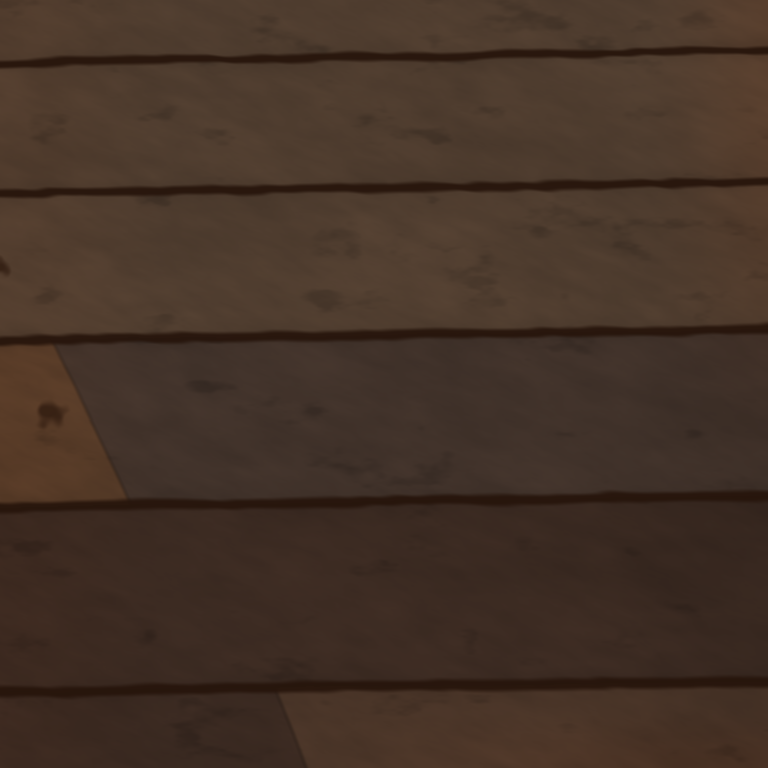
Write a Shadertoy shader that draws this texture.

```glsl
// Dim weathered wooden planks in perspective, with dark wavy seams, slanted joints and knots.

const int ROWS = 6;
const float FIRST_SEAM = 0.074;    // depth of the topmost seam below the top edge
const float FIRST_HEIGHT = 0.171;  // height of the plank under that seam
const float GROWTH = 1.122;        // each plank is this much taller than the last
const float TILT = 0.0155;         // rise of the seams from left to right
const float SEAM_HALF_WIDTH = 0.0048;
const float SEAM_WOBBLE = 0.0045;
const float JOINT_SLANT = 0.103;
const float GRAIN_STRENGTH = 0.07;
const float STAIN_STRENGTH = 0.13;

const vec3 LIGHT_WOOD = vec3(0.312, 0.240, 0.185);
const vec3 DARK_WOOD = vec3(0.232, 0.166, 0.132);
const vec3 WARM_WOOD = vec3(0.335, 0.232, 0.158);
const vec3 GREY_WOOD = vec3(0.258, 0.200, 0.168);
const vec3 SEAM_COLOR = vec3(0.150, 0.080, 0.043);
const vec3 KNOT_COLOR = vec3(0.185, 0.105, 0.060);
const vec3 WARM_GLOW = vec3(0.035, 0.004, -0.010);

// Planks left and right of the joint, and where each joint starts (negative: none)
const vec3 LEFT_WOOD[ROWS] = vec3[ROWS](LIGHT_WOOD, LIGHT_WOOD, LIGHT_WOOD,
    WARM_WOOD, DARK_WOOD, DARK_WOOD);
const vec3 RIGHT_WOOD[ROWS] = vec3[ROWS](LIGHT_WOOD, LIGHT_WOOD, LIGHT_WOOD,
    GREY_WOOD, DARK_WOOD, vec3(0.290, 0.208, 0.157));
const float JOINT_X[ROWS] = float[ROWS](-1.0, -1.0, -1.0, 0.067, -1.0, 0.358);

float hash(vec2 p) {
    vec3 q = fract(vec3(p.xyx) * 0.1031);
    q += dot(q, q.yzx + 33.33);
    return fract((q.x + q.y) * q.z);
}

float noise(vec2 p) {
    vec2 i = floor(p), f = fract(p);
    f = f * f * (3.0 - 2.0 * f);
    return mix(mix(hash(i), hash(i + vec2(1, 0)), f.x),
               mix(hash(i + vec2(0, 1)), hash(i + vec2(1, 1)), f.x), f.y);
}

float fbm(vec2 p) {
    float sum = 0.0, amplitude = 0.5;
    for (int i = 0; i < 4; i++) {
        sum += amplitude * noise(p);
        p = p * 2.03 + 17.3;
        amplitude *= 0.5;
    }
    return sum / 0.9375;
}

// Depth of a seam below the top edge, and the inverse
float seamDepth(float index) {
    return FIRST_SEAM + FIRST_HEIGHT * (pow(GROWTH, index) - 1.0) / (GROWTH - 1.0);
}

float seamIndex(float depth) {
    return log(1.0 + (depth - FIRST_SEAM) * (GROWTH - 1.0) / FIRST_HEIGHT) / log(GROWTH);
}

float knot(vec2 uv, vec2 center, float radius) {
    vec2 offset = (uv - center) * vec2(0.85, 1.0);
    float ragged = 0.9 * radius * (noise(uv * 90.0) - 0.5);
    return 1.0 - smoothstep(0.35 * radius, 1.3 * radius, length(offset) + ragged);
}

void mainImage(out vec4 fragColor, in vec2 fragCoord) {
    vec2 uv = fragCoord / iResolution.xy;
    float pixel = 1.0 / iResolution.y;
    float depth = 1.0 - uv.y + TILT * (uv.x - 0.5);

    // Nearest seam, with broad waves and fine frayed fibres
    float nearest = round(seamIndex(depth));
    float wave = noise(vec2(uv.x * 9.0, nearest * 7.3)) - 0.5;
    float fray = noise(vec2(uv.x * 42.0 + uv.y * 60.0, nearest * 3.1)) - 0.5;
    depth += SEAM_WOBBLE * (wave + 0.55 * fray);
    float seamDistance = depth - seamDepth(nearest);

    // Plank row and its two woods
    float index = seamIndex(depth);
    int row = clamp(int(floor(index)) + 1, 0, ROWS - 1);
    float jointDistance = uv.x - JOINT_X[row] - JOINT_SLANT * fract(index);
    float soft = 0.002 + pixel;
    vec3 color = mix(LEFT_WOOD[row], RIGHT_WOOD[row], smoothstep(-soft, soft, jointDistance));
    float crack = JOINT_X[row] < 0.0 ? 0.0 : 1.0 - smoothstep(0.0, 0.005, abs(jointDistance));
    color *= 1.0 - 0.16 * crack;

    // Soft stains, oblique fibres and scattered scuffs
    vec2 rowOffset = vec2(float(row) * 13.7, float(row) * 5.1);
    float stain = fbm(uv * vec2(5.0, 10.0) + rowOffset) - 0.5;
    float fibre = fbm(vec2(uv.x * 22.0, uv.y * 55.0 + uv.x * 18.0) + rowOffset) - 0.5;
    float scuff = smoothstep(0.66, 0.85, fbm(uv * vec2(14.0, 32.0) + rowOffset.yx));
    color *= 1.0 + STAIN_STRENGTH * stain + GRAIN_STRENGTH * fibre * 2.0 - 0.14 * scuff;

    // Warm light at the right edge and the lower left, dimmer toward the lower right
    float glow = smoothstep(0.82, 1.05, uv.x) * smoothstep(0.3, 0.85, uv.y);
    glow += 0.35 * (1.0 - smoothstep(0.0, 0.25, uv.x));
    glow += 0.6 * smoothstep(0.3, 1.0, uv.x) * (1.0 - smoothstep(0.0, 0.09, uv.y));
    color += WARM_GLOW * glow;
    color *= 1.0 - 0.09 * smoothstep(0.7, 1.0, uv.x) * (1.0 - smoothstep(0.4, 0.75, uv.y));

    // Knots
    float knots = max(knot(uv, vec2(0.066, 0.461), 0.017), knot(uv, vec2(0.0, 0.651), 0.011));
    color = mix(color, KNOT_COLOR, 0.8 * knots);

    // Shaded gap between planks, wider toward the bottom
    float thickness = noise(vec2(uv.x * 24.0 + uv.y * 30.0, nearest * 5.7));
    float halfWidth = SEAM_HALF_WIDTH * (0.7 + 0.5 * thickness + 0.09 * nearest);
    float gap = 1.0 - smoothstep(halfWidth * 0.45, halfWidth * 1.5 + pixel, abs(seamDistance));
    float shade = exp(-abs(seamDistance) / 0.008);
    color = mix(color * (1.0 - 0.12 * shade), SEAM_COLOR, 0.92 * gap);

    fragColor = vec4(color, 1.0);
}
```
